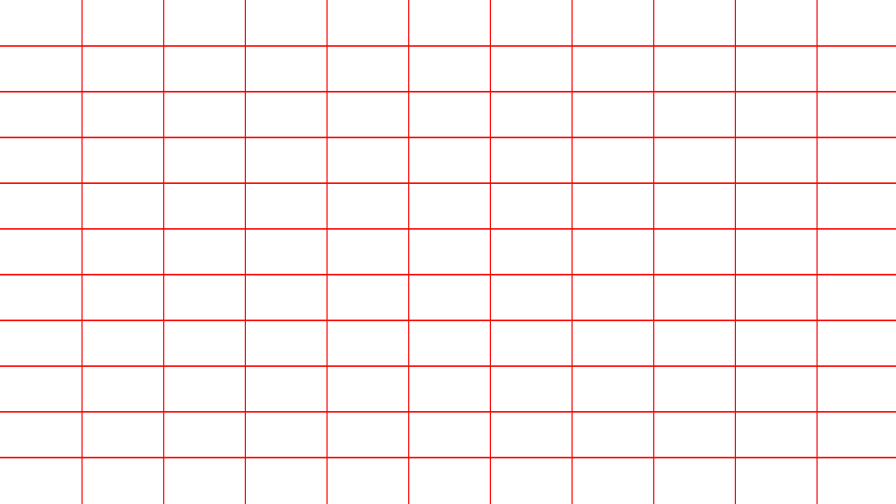
Reproduce this pattern procedurally as a Shadertoy shader.

```glsl
// Thin red ruled grid on white: ten upright and ten level lines.
// Each pixel finds its nearest line per axis, counted from the top left,
// and blends by the exact share of the pixel that the line covers.

const vec3 PAPER_COLOR = vec3(1.0);
const vec3 LINE_COLOR  = vec3(1.0, 0.0, 0.0);

// All sizes are fractions of the canvas: x of its width, y of its height.
const vec2 SPACING    = vec2(0.09115, 0.09074);
const vec2 OFFSET     = vec2(0.0004, 0.0005);
const vec2 LINE_WIDTH = vec2(0.0013, 0.0031);
const vec2 LINE_COUNT = vec2(10.0);

// Share of a pixel covered by the nearest line, for each axis.
vec2 lineCoverage(vec2 uv, vec2 pixel) {
    // The clamp keeps the canvas border free of lines.
    vec2 index = clamp(round((uv - OFFSET) / SPACING), vec2(1.0), LINE_COUNT);
    vec2 delta = uv - (OFFSET + index * SPACING);
    vec2 low  = max(delta - 0.5 * pixel, -0.5 * LINE_WIDTH);
    vec2 high = min(delta + 0.5 * pixel,  0.5 * LINE_WIDTH);
    return clamp((high - low) / pixel, 0.0, 1.0);
}

void mainImage(out vec4 fragColor, in vec2 fragCoord) {
    vec2 pixel = 1.0 / iResolution.xy;
    vec2 uv = fragCoord * pixel;
    uv.y = 1.0 - uv.y; // count rows downward from the top

    // Union of both line sets, so crossings stay solid.
    vec2 coverage = lineCoverage(uv, pixel);
    float ink = 1.0 - (1.0 - coverage.x) * (1.0 - coverage.y);

    fragColor = vec4(mix(PAPER_COLOR, LINE_COLOR, ink), 1.0);
}
```
